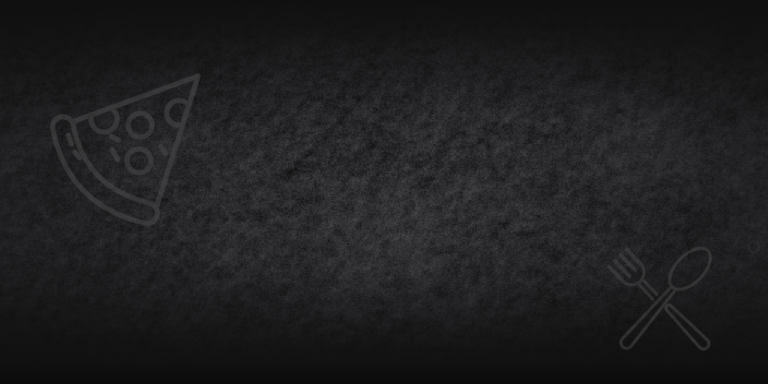
Give the GLSL for this background, as a Shadertoy shader.

```glsl
const vec3 SHADOW = vec3(0.062, 0.062, 0.065);
const vec3 STONE = vec3(0.113, 0.113, 0.120);
const vec3 CHALK = vec3(0.255, 0.255, 0.260);
const float GRAIN = 1.15;
const float RELIEF = 1.5;
const float SPECK = 0.50;
const float SLICE_STROKE = 0.0066;
const float CUTLERY_STROKE = 0.0040;
const float SLICE_OPACITY = 0.82;
const float CUTLERY_OPACITY = 0.72;

const vec2 TIP = vec2(0.516, 0.802);
const vec2 EDGE_LEFT = vec2(0.195, 0.685);
const vec2 EDGE_LOW = vec2(0.409, 0.466);
const vec2 FORK_HEAD = vec2(1.652, 0.283);
const vec2 SPOON_BOWL = vec2(1.797, 0.300);

float hash(vec2 p) {
    vec3 q = fract(p.xyx * vec3(0.1031, 0.1030, 0.0973));
    q += dot(q, q.yzx + 33.33);
    return fract((q.x + q.y) * q.z);
}

float noise(vec2 p) {
    vec2 i = floor(p), f = fract(p);
    f = f * f * (3.0 - 2.0 * f);
    return mix(mix(hash(i), hash(i + vec2(1, 0)), f.x),
               mix(hash(i + vec2(0, 1)), hash(i + vec2(1, 1)), f.x), f.y);
}

float fbm(vec2 p) {
    float sum = 0.0, amp = 0.5;
    for (int i = 0; i < 5; i++) {
        sum += amp * noise(p);
        p = mat2(1.6, 1.2, -1.2, 1.6) * p + 7.3;
        amp *= 0.55;
    }
    return sum;
}

// Rough height with sharp ridges
float height(vec2 p) { return fbm(p * 22.0) - 0.7 * abs(fbm(p * 11.0 + 20.0) - 0.53); }

// Distance to a segment whose radius runs from ra to rb
float capsule(vec2 p, vec2 a, vec2 b, float ra, float rb) {
    float h = clamp(dot(p - a, b - a) / dot(b - a, b - a), 0.0, 1.0);
    return length(p - mix(a, b, h)) - mix(ra, rb, h);
}

float segment(vec2 p, vec2 a, vec2 b) { return capsule(p, a, b, 0.0, 0.0); }

// Signed distance to a line, positive on its left
float side(vec2 p, vec2 a, vec2 b) {
    vec2 d = normalize(b - a);
    return dot(p - a, vec2(-d.y, d.x));
}

float ellipse(vec2 p, vec2 r) {
    float k = length(p / r);
    return k * (k - 1.0) / max(length(p / (r * r)), 0.001);
}

float sliceLines(vec2 p) {
    float d = min(segment(p, EDGE_LEFT, TIP), segment(p, TIP, EDGE_LOW));

    // Curved crust
    vec2 a = vec2(0.164, 0.669), c = vec2(0.1985, 0.489), b = vec2(0.383, 0.445);
    vec2 last = a;
    float crust = 1.0;
    for (int i = 1; i <= 10; i++) {
        float t = float(i) / 10.0;
        vec2 next = mix(mix(a, c, t), mix(c, b, t), t);
        crust = min(crust, segment(p, last, next));
        last = next;
    }
    d = min(d, abs(crust - 0.027));

    // Round toppings, cut by the slice edges
    vec3 discs[4] = vec3[4](vec3(0.365, 0.674, 0.031), vec3(0.362, 0.581, 0.031),
                            vec3(0.466, 0.706, 0.032), vec3(0.271, 0.690, 0.034));
    float outside = max(side(p, EDGE_LEFT, TIP), side(p, TIP, EDGE_LOW));
    for (int i = 0; i < 4; i++)
        d = min(d, max(abs(length(p - discs[i].xy) - discs[i].z), outside));

    // Small dashes
    d = min(d, segment(p, vec2(0.290, 0.645), vec2(0.309, 0.635)));
    d = min(d, segment(p, vec2(0.292, 0.610), vec2(0.306, 0.585)));
    d = min(d, segment(p, vec2(0.418, 0.618), vec2(0.430, 0.602)));
    d = min(d, segment(p, vec2(0.178, 0.648), vec2(0.186, 0.625)));
    return min(d, segment(p, vec2(0.195, 0.604), vec2(0.207, 0.589))) - SLICE_STROKE;
}

float cutleryLines(vec2 p) {
    // Spoon
    vec2 axis = vec2(0.70, 0.714), q = p - SPOON_BOWL;
    q = vec2(dot(q, vec2(axis.y, -axis.x)), dot(q, axis));
    float handle = capsule(p, vec2(1.750, 0.245), vec2(1.632, 0.108), 0.007, 0.015);
    float spoon = min(ellipse(q, vec2(0.036, 0.066)), handle);

    // Fork
    axis = vec2(-0.69, 0.724);
    q = p - FORK_HEAD;
    q = vec2(dot(q, vec2(axis.y, -axis.x)), dot(q, axis));
    float fork = max(abs(length(q - vec2(0.0, 0.01)) - 0.032), q.y - 0.01);
    for (int i = 0; i < 4; i++) {
        float x = (float(i) - 1.5) * 0.0213;
        fork = min(fork, segment(q, vec2(x, 0.008), vec2(x, 0.062)) - 0.001);
    }
    fork = min(fork, segment(vec2(abs(q.x), q.y), vec2(0.008, -0.022), vec2(0.008, -0.076)));
    fork = min(fork, abs(capsule(p, vec2(1.742, 0.198), vec2(1.832, 0.105), 0.008, 0.014)));
    return min(abs(spoon), max(fork, -spoon)) - CUTLERY_STROKE;
}

void mainImage(out vec4 fragColor, in vec2 fragCoord) {
    vec2 p = fragCoord / iResolution.y;
    float px = 1.0 / iResolution.y;

    // Soft light, dark at the borders
    float light = smoothstep(0.0, 0.42, p.y) * smoothstep(1.02, 0.60, p.y);
    light *= mix(0.32, 1.0, exp(-pow(abs(p.x - 1.02) / 0.78, 2.4)));

    // Rough stone lit from the upper left, with one long crease
    float broad = fbm(p * 5.0 + 2.0);
    float fine = fbm(p * vec2(52.0, 62.0) + 3.0 * broad);
    float relief = height(p) - height(p + vec2(-0.005, 0.006));
    float speck = hash(floor(p * 256.0)) - 0.5;
    float stone = 1.03 + 0.8 * (broad - 0.48) + GRAIN * (fine - 0.48);
    stone += RELIEF * relief + SPECK * speck;
    float crease = segment(p + 0.12 * (broad - 0.5), vec2(0.70, 0.49), vec2(0.99, 0.80));
    stone -= 0.30 * smoothstep(0.012, 0.0, crease);
    stone -= 0.25 * exp(-dot(p - vec2(0.56, 0.66), p - vec2(0.56, 0.66)) * 40.0);
    vec3 col = SHADOW + STONE * light * max(stone, 0.0);
    col *= mix(0.72, 1.0, smoothstep(0.0, 0.06, p.y));

    // Chalk drawings
    float wear = 0.85 + 0.3 * (fine - 0.5);
    col = mix(col, CHALK, SLICE_OPACITY * wear * smoothstep(px, -px, sliceLines(p)));
    col = mix(col, CHALK, CUTLERY_OPACITY * wear * smoothstep(px, -px, cutleryLines(p)));
    float smudge = abs(length(p - vec2(1.963, 0.357)) - 0.014) - 0.003;
    col = mix(col, CHALK, 0.22 * smoothstep(px, -px, smudge));
    fragColor = vec4(col, 1.0);
}
```
